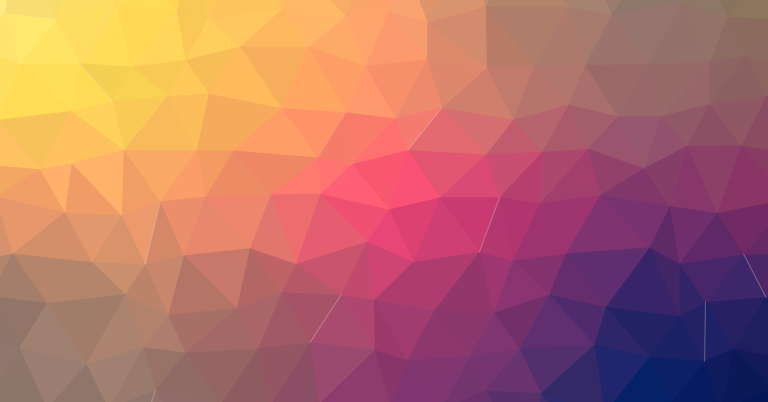
This background is drawn by a WebGL 1 fragment shader. Its source:

```glsl
precision highp float;
// Low-poly backdrop: a warm-to-navy mesh gradient seen through flat triangles.
// A staggered, jittered lattice is split along the shorter diagonals, and each
// facet takes the gradient colour at its centroid; a few seams catch the light.
uniform vec2 u_resolution;

// Lattice, in units of canvas height
const vec2 CELL = vec2(0.138, 0.122);
const float JITTER = 0.30;
const float FACET_CONTRAST = 0.075;
const float SEAM_CHANCE = 0.07;
const float SEAM_WIDTH = 0.0012;
const float SEAM_ALPHA = 0.38;
const vec3 SEAM_COLOR = vec3(0.90, 0.80, 0.74);

// Gradient palette
const vec3 LEMON = vec3(1.00, 0.91, 0.50);
const vec3 GOLD = vec3(1.00, 0.85, 0.33);
const vec3 AMBER = vec3(1.00, 0.77, 0.37);
const vec3 HONEY = vec3(1.00, 0.70, 0.36);
const vec3 PEACH = vec3(1.00, 0.64, 0.43);
const vec3 APRICOT = vec3(0.97, 0.62, 0.42);
const vec3 SALMON = vec3(1.00, 0.56, 0.42);
const vec3 CORAL = vec3(0.95, 0.51, 0.42);
const vec3 SAND = vec3(0.72, 0.53, 0.42);
const vec3 TAUPE = vec3(0.57, 0.47, 0.43);
const vec3 UMBER = vec3(0.54, 0.45, 0.35);
const vec3 CLAY = vec3(0.74, 0.46, 0.42);
const vec3 MAUVE = vec3(0.59, 0.40, 0.41);
const vec3 BRICK = vec3(0.55, 0.36, 0.38);
const vec3 ROSEWOOD = vec3(0.68, 0.40, 0.41);
const vec3 ROSE = vec3(1.00, 0.28, 0.46);
const vec3 RASPBERRY = vec3(0.78, 0.22, 0.45);
const vec3 DUSK = vec3(0.69, 0.25, 0.43);
const vec3 PLUM = vec3(0.51, 0.20, 0.43);
const vec3 WINE = vec3(0.52, 0.17, 0.38);
const vec3 VIOLET = vec3(0.38, 0.20, 0.43);
const vec3 INDIGO = vec3(0.18, 0.14, 0.41);
const vec3 NAVY = vec3(0.00, 0.13, 0.40);
const vec3 MIDNIGHT = vec3(0.02, 0.08, 0.33);

float hash(vec2 p) {
  return fract(sin(dot(p, vec2(127.1, 311.7))) * 43758.545);
}

// Seven evenly spaced colour stops for x in 0..1
vec3 stops(float x, vec3 a, vec3 b, vec3 c, vec3 d, vec3 e, vec3 f, vec3 g) {
  x *= 6.0;
  vec3 col = mix(a, b, clamp(x, 0.0, 1.0));
  col = mix(col, c, clamp(x - 1.0, 0.0, 1.0));
  col = mix(col, d, clamp(x - 2.0, 0.0, 1.0));
  col = mix(col, e, clamp(x - 3.0, 0.0, 1.0));
  col = mix(col, f, clamp(x - 4.0, 0.0, 1.0));
  return mix(col, g, clamp(x - 5.0, 0.0, 1.0));
}

// Five rows of stops blended from the bottom up
vec3 meshGradient(vec2 uv) {
  float x = uv.x, y = uv.y * 4.0;
  vec3 col = stops(x, TAUPE, TAUPE, BRICK, PLUM, VIOLET, NAVY, MIDNIGHT);
  col = mix(col, stops(x, TAUPE, SAND, ROSEWOOD, DUSK, PLUM, INDIGO, INDIGO), clamp(y, 0.0, 1.0));
  col = mix(col, stops(x, APRICOT, APRICOT, CORAL, ROSE, RASPBERRY, PLUM, WINE), clamp(y - 1.0, 0.0, 1.0));
  col = mix(col, stops(x, GOLD, GOLD, HONEY, SALMON, CLAY, MAUVE, BRICK), clamp(y - 2.0, 0.0, 1.0));
  return mix(col, stops(x, LEMON, GOLD, AMBER, PEACH, SAND, TAUPE, UMBER), clamp(y - 3.0, 0.0, 1.0));
}

// Lattice corner: odd rows are shifted by half a cell
vec2 corner(vec2 id) {
  vec2 offset = vec2(hash(id), hash(id + 57.3)) * 2.0 - 1.0;
  return (id + vec2(0.5 * mod(id.y, 2.0), 0.0) + JITTER * offset) * CELL;
}

// Signed distance to the line a-b, positive on its right
float edgeDistance(vec2 p, vec2 a, vec2 b) {
  vec2 e = b - a;
  return dot(p - a, vec2(e.y, -e.x)) / length(e);
}

float segmentDistance(vec2 p, vec2 a, vec2 b) {
  vec2 e = b - a;
  return length(p - a - e * clamp(dot(p - a, e) / dot(e, e), 0.0, 1.0));
}

// Facet colour weighted by coverage; alpha holds the coverage
vec4 facet(vec2 p, vec2 a, vec2 b, vec2 c, float pixel, float aspect) {
  float d = max(max(edgeDistance(p, a, b), edgeDistance(p, b, c)), edgeDistance(p, c, a));
  float cover = clamp(0.5 - d / pixel, 0.0, 1.0);
  if (cover <= 0.0) return vec4(0.0);
  vec2 center = (a + b + c) / 3.0;
  float shade = 1.0 + FACET_CONTRAST * (hash(center * 31.0) - 0.5);
  return vec4(meshGradient(center / vec2(aspect, 1.0)) * shade, 1.0) * cover;
}

void main() {
  float pixel = 1.0 / u_resolution.y;
  float aspect = u_resolution.x * pixel;
  vec2 p = gl_FragCoord.xy * pixel;
  vec2 base = floor(p / CELL);
  vec4 sum = vec4(0.0);
  float seam = 0.0;

  // Nearby cells, each split into two counter-clockwise triangles
  for (int j = -1; j <= 1; j++) {
    for (int i = -2; i <= 1; i++) {
      vec2 id = base + vec2(float(i), float(j));
      vec2 a = corner(id), b = corner(id + vec2(1.0, 0.0));
      vec2 c = corner(id + vec2(0.0, 1.0)), d = corner(id + 1.0);
      bool rising = distance(a, d) < distance(b, c);
      sum += facet(p, a, b, rising ? d : c, pixel, aspect);
      sum += facet(p, rising ? a : b, d, c, pixel, aspect);

      // Occasional hairline along the diagonal
      float line = segmentDistance(p, rising ? a : b, rising ? d : c);
      float lit = step(hash(id + 19.7), SEAM_CHANCE);
      seam = max(seam, lit * clamp((SEAM_WIDTH - line) / pixel + 0.5, 0.0, 1.0));
    }
  }
  vec3 col = sum.rgb / max(sum.a, 0.001);
  gl_FragColor = vec4(mix(col, SEAM_COLOR, SEAM_ALPHA * seam), 1.0);
}
```
